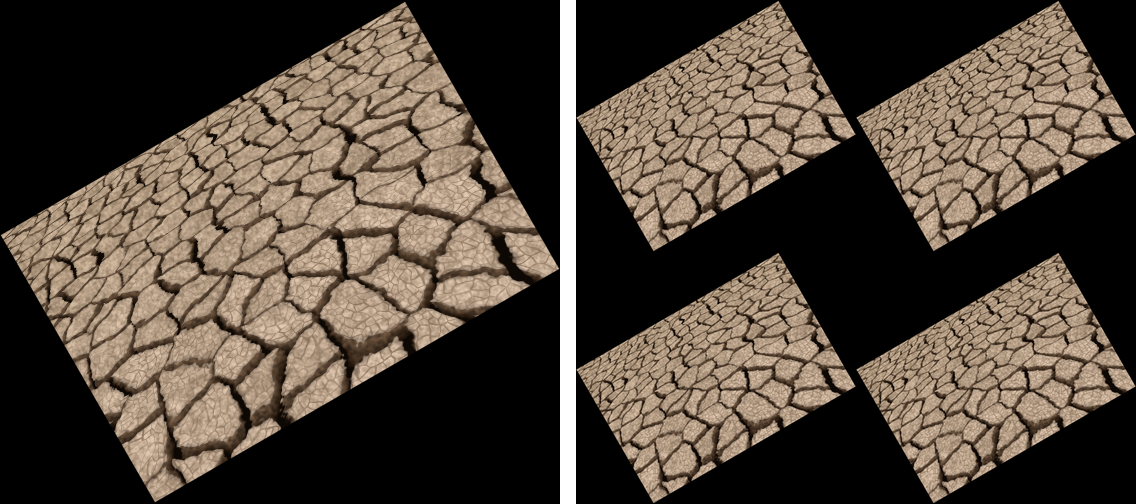
Left: one tile. Right: repeated 2 by 2.
A WebGL 1 fragment shader for this texture:

```glsl
precision highp float;
// Tilted rectangle of sunlit cracked mud in perspective, on a black ground that tiles.
uniform vec2 u_resolution;

const float TILT = 0.5236;                  // rotation of the rectangle
const vec2 HALF_SIZE = vec2(0.463, 0.306);  // in canvas heights
const float HORIZON = 0.62;                 // height of the vanishing line
const float ROLL = 0.08;                    // slope of the vanishing line
const float PLATES = 6.6;                   // plate density on the ground
const float STRETCH = 1.05;                 // depth scale of the ground
const float JITTER = 0.8;
const float CRACK_MIN = 0.018;              // half widths, in plates
const float CRACK_MAX = 0.105;
const float CRACK_DEPTH = 0.035;            // relative to the eye height
const float FINE_CELLS = 6.0;               // small crazing per plate
const float GRAIN = 230.0;
const int LAYERS = 5;
const int SAMPLES = 2;

const vec3 MUD_DARK = vec3(0.61, 0.52, 0.43);
const vec3 MUD_LIGHT = vec3(0.88, 0.78, 0.69);
const vec3 MUD_FAR = vec3(0.94, 0.94, 0.91);
const vec3 CRAZE = vec3(0.47, 0.38, 0.29);
const vec3 WALL_TOP = vec3(0.42, 0.33, 0.25);
const vec3 WALL_DEEP = vec3(0.13, 0.08, 0.04);
const vec3 PIT = vec3(0.05, 0.03, 0.015);

vec2 hash2(vec2 p) {
  return fract(sin(vec2(dot(p, vec2(127.1, 311.7)), dot(p, vec2(269.5, 183.3)))) * 43758.5453);
}

float noise(vec2 p) {
  vec2 i = floor(p), f = fract(p);
  f = f * f * (3.0 - 2.0 * f);
  vec2 e = vec2(1.0, 0.0);
  return mix(mix(hash2(i).x, hash2(i + e).x, f.x),
             mix(hash2(i + e.yx).x, hash2(i + e.xx).x, f.x), f.y);
}

vec2 site(vec2 cell) {
  return cell + 0.5 + JITTER * (hash2(cell) - 0.5);
}

// x: distance to the crack between plates (negative inside it), y: plate tone
vec2 plates(vec2 p, float minWidth, float maxWidth) {
  vec2 base = floor(p), home = base;
  float nearest = 9.0;
  for (int j = -1; j <= 1; j++)
    for (int i = -1; i <= 1; i++) {
      vec2 cell = base + vec2(float(i), float(j));
      vec2 r = site(cell) - p;
      float d = dot(r, r);
      if (d < nearest) { nearest = d; home = cell; }
    }
  vec2 own = site(home);
  float gap = 9.0;
  for (int j = -1; j <= 1; j++)
    for (int i = -1; i <= 1; i++) {
      if (i == 0 && j == 0) continue;
      vec2 cell = home + vec2(float(i), float(j));
      vec2 other = site(cell);
      float edge = dot(0.5 * (own + other) - p, normalize(other - own));
      float width = mix(minWidth, maxWidth, hash2(home + cell + 0.37).y);
      gap = min(gap, edge - width);
    }
  return vec2(gap, hash2(home + 7.3).x);
}

// Sunlit upper face: grain, plate tone, crazing and a worn rim
vec3 plateTop(vec2 g, vec2 q, vec2 plate, float nearness) {
  float t = 0.45 * noise(q * GRAIN) + 0.3 * noise(q * GRAIN * 0.45) + 0.25 * noise(g * 5.0);
  t = clamp(0.5 + 1.5 * (t - 0.47) + 0.25 * (plate.y - 0.5), 0.0, 1.0);
  vec3 color = mix(MUD_DARK, MUD_LIGHT, t) * mix(MUD_FAR, vec3(1.0), nearness);
  float craze = plates(g * FINE_CELLS, 0.0, 0.05).x;
  float line = 1.0 - smoothstep(0.0, 0.09, craze);
  color = mix(color, CRAZE, line * mix(0.15, 0.7, nearness) * (0.4 + 0.6 * noise(g * 3.0)));
  return color * mix(0.8, 1.0, smoothstep(0.0, 0.07, plate.x));
}

// Look down through the cracks: tops first, then ever deeper walls
vec3 mud(vec2 q) {
  float d = HORIZON - q.y + ROLL * q.x;
  float nearness = smoothstep(0.32, 0.75, d);
  vec2 ground = PLATES * vec2(q.x, STRETCH) / d;
  vec2 warp = 0.3 * (vec2(noise(ground * 1.7), noise(ground * 1.7 + 31.0)) - 0.5)
            + 0.09 * (vec2(noise(ground * 6.0), noise(ground * 6.0 + 57.0)) - 0.5);
  float crumble = 0.045 * (noise(ground * 17.0) - 0.5);
  vec3 color = vec3(0.0);
  float open = 1.0;
  for (int k = 0; k <= LAYERS; k++) {
    float depth = float(k) / float(LAYERS);
    vec2 g = ground * (1.0 + CRACK_DEPTH * depth) + warp;
    vec2 plate = plates(g, CRACK_MIN, CRACK_MAX);
    plate.x += crumble;
    float solid = smoothstep(-0.012, 0.012, plate.x);
    vec3 face = mix(WALL_TOP, WALL_DEEP, depth) * (0.7 + 0.6 * noise(q * GRAIN * 0.7));
    if (k == 0) face = plateTop(g, q, plate, nearness);
    color += open * solid * face;
    open *= 1.0 - solid;
    if (open < 0.01) break;
  }
  return color + open * PIT;
}

void main() {
  float pixel = 1.0 / u_resolution.y;
  float c = cos(TILT), s = sin(TILT);
  vec3 sum = vec3(0.0);
  for (int j = 0; j < SAMPLES; j++)
    for (int i = 0; i < SAMPLES; i++) {
      vec2 offset = (vec2(float(i), float(j)) + 0.5) / float(SAMPLES) - 0.5;
      vec2 p = (gl_FragCoord.xy + offset - 0.5 * u_resolution) * pixel;
      vec2 q = vec2(c * p.x + s * p.y, c * p.y - s * p.x);
      vec2 inside = HALF_SIZE - abs(q);
      float mask = smoothstep(-0.5 * pixel, 0.5 * pixel, min(inside.x, inside.y));
      if (mask > 0.0) sum += mask * mud(q);
    }
  gl_FragColor = vec4(sum / float(SAMPLES * SAMPLES), 1.0);
}
```
